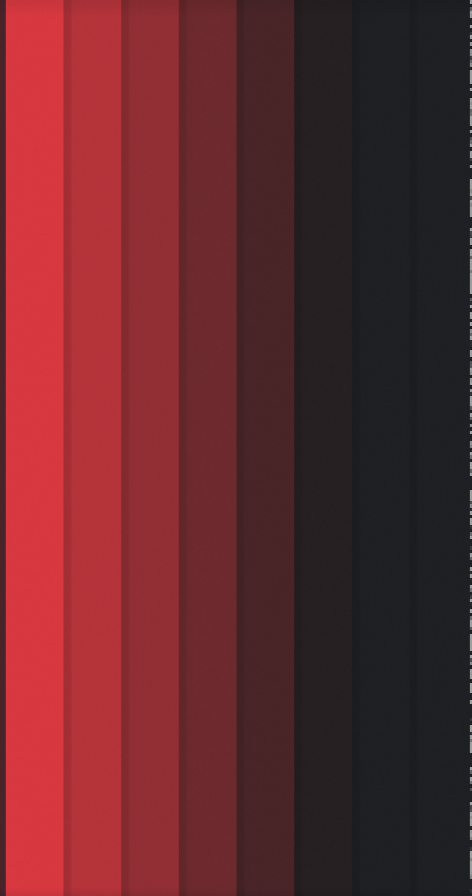
This background is drawn by a WebGL 2 fragment shader. Its source:

```glsl
#version 300 es
precision highp float;

uniform vec2 u_resolution;
out vec4 fragColor;

// Palette
const vec3 CRIMSON = vec3(0.845, 0.222, 0.252);
const vec3 EMBER = vec3(0.150, 0.125, 0.132);
const vec3 CHARCOAL = vec3(0.118, 0.124, 0.136);
const vec3 MAROON = vec3(0.290, 0.140, 0.165);
const vec3 SPECKLE = vec3(0.62);

// Layout, as fractions of the canvas
const int STRIPE_COUNT = 8;
const float FIRST_EDGE = 0.0123;
const float PITCH = 0.1222;
const float SHADOW_WIDTH = 0.0172;
const float SHADOW_DEPTH = 0.075;
const float SOFT_SHADE_WIDTH = 0.035;
const float SOFT_SHADE_DEPTH = 0.025;
const float END_FADE = 0.022;
const float END_DEPTH = 0.07;
const float SPECKLE_EDGE = 0.9955;
const float SPECKLE_ROWS = 256.0;
const float GRAIN_CELLS = 270.0;
const float GRAIN_AMOUNT = 0.006;

float hash(vec2 p) {
    return fract(sin(dot(p, vec2(127.1, 311.7))) * 43758.5453);
}

// Antialiased step at a vertical edge
float edgeMask(float x, float edge) {
    return clamp((x - edge) * u_resolution.x + 0.5, 0.0, 1.0);
}

// Even ramp from crimson to ember, then flat charcoal
vec3 stripeColor(int i) {
    return i > 5 ? CHARCOAL : mix(CRIMSON, EMBER, float(i) / 5.0);
}

// Crisp band and soft falloff cast by the stripe on the left
float stripeShade(float x, int i) {
    float band = 1.0 - smoothstep(0.8, 1.1, x / SHADOW_WIDTH);
    float falloff = 1.0 - smoothstep(0.0, SOFT_SHADE_WIDTH, x);
    float strength = i == 0 ? 0.0 : 1.0;
    return 1.0 - strength * (SHADOW_DEPTH * band + SOFT_SHADE_DEPTH * falloff);
}

void main() {
    vec2 uv = gl_FragCoord.xy / u_resolution;

    // Overlapping stripes, left to right
    vec3 color = MAROON;
    for (int i = 0; i < STRIPE_COUNT; i++) {
        float edge = FIRST_EDGE + PITCH * float(i);
        vec3 stripe = stripeColor(i) * stripeShade(uv.x - edge, i);
        color = mix(color, stripe, edgeMask(uv.x, edge));
    }

    // Slight darkening at the top and bottom
    float top = smoothstep(1.0 - END_FADE, 1.0, uv.y);
    float bottom = 1.0 - smoothstep(0.0, END_FADE * 0.5, uv.y);
    color *= 1.0 - END_DEPTH * (top + bottom);

    // Fine grain
    vec2 cell = floor(uv * GRAIN_CELLS * vec2(1.0, 2.0));
    color += (hash(cell) - 0.5) * GRAIN_AMOUNT;

    // Broken light line on the right edge
    float dots = smoothstep(0.3, 0.7, hash(vec2(floor(uv.y * SPECKLE_ROWS), 7.0)));
    color = mix(color, SPECKLE, dots * edgeMask(uv.x, SPECKLE_EDGE));

    fragColor = vec4(color, 1.0);
}
```
